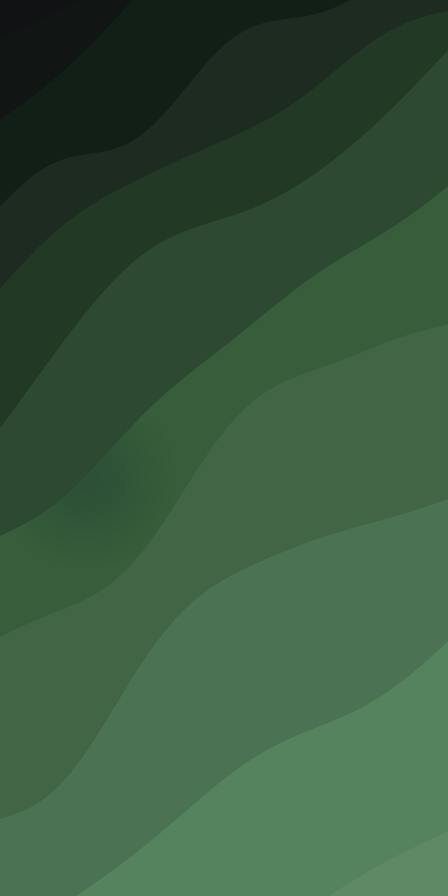
Reproduce this background procedurally as a WebGL 1 fragment shader.

```glsl
precision highp float;
// Layered wavy hills of green paper, rising to the right and darkening toward the top left.

uniform vec2 u_resolution;

#define PI 3.14159265
#define EDGE_SOFTNESS 0.75
#define SHADE_CENTER vec2(0.19, 0.466)
#define SHADE_RADIUS 0.115
#define SHADE_STRENGTH 0.9
#define SHADE_COLOR vec3(0.172, 0.308, 0.212)

// Ridge height in percent of the canvas: a tilted line plus five sine harmonics.
float ridge(float x, float left, float right, vec4 waves, float fifthWave) {
  vec4 harmonics = sin(PI * x * vec4(1.0, 2.0, 3.0, 4.0));
  return mix(left, right, x) + dot(waves, harmonics) + fifthWave * sin(5.0 * PI * x);
}

// Covers everything below the ridge with a flat colour.
vec3 layer(vec3 behind, vec3 color, float y, float height) {
  float soft = EDGE_SOFTNESS * 100.0 / u_resolution.y;
  return mix(behind, color, 1.0 - smoothstep(-soft, soft, y - height));
}

void main() {
  vec2 uv = gl_FragCoord.xy / u_resolution;
  float x = uv.x;
  float y = uv.y * 100.0;

  // Near-black corner
  vec3 color = vec3(0.067, 0.071, 0.075);
  color = layer(color, vec3(0.067, 0.082, 0.078), y,
    ridge(x, 95.7, 119.9, vec4(0.0), 0.0));

  // Dark upper hills
  color = layer(color, vec3(0.067, 0.122, 0.090), y,
    ridge(x, 86.6, 132.6, vec4(0.0, 0.3, -1.3, 0.0), 0.0));
  color = layer(color, vec3(0.112, 0.168, 0.124), y,
    ridge(x, 76.95, 105.9, vec4(1.65, -0.72, -0.74, 0.86), 1.13));
  color = layer(color, vec3(0.129, 0.224, 0.145), y,
    ridge(x, 67.8, 98.8, vec4(1.95, 0.9, 1.21, -0.26), 0.3));
  color = layer(color, vec3(0.176, 0.286, 0.196), y,
    ridge(x, 52.2, 94.4, vec4(2.68, 3.61, 0.17, -0.3), -0.17));

  // Middle hill with a soft round shade near its left side
  vec2 offset = (uv - SHADE_CENTER) * vec2(u_resolution.x / u_resolution.y, 1.0);
  float shade = SHADE_STRENGTH * (1.0 - smoothstep(0.0, SHADE_RADIUS, length(offset)));
  vec3 middle = mix(vec3(0.216, 0.365, 0.227), SHADE_COLOR, shade);
  color = layer(color, middle, y,
    ridge(x, 40.2, 79.2, vec4(1.34, -0.64, -0.68, -0.31), -0.39));

  // Light lower hills
  color = layer(color, vec3(0.257, 0.396, 0.275), y,
    ridge(x, 28.9, 63.8, vec4(3.39, -3.57, -1.47, 0.46), 0.61));
  color = layer(color, vec3(0.294, 0.447, 0.322), y,
    ridge(x, 8.6, 44.3, vec4(7.34, -1.02, -1.91, -1.04), -0.4));
  color = layer(color, vec3(0.329, 0.514, 0.367), y,
    ridge(x, -6.1, 28.4, vec4(1.02, 0.18, -0.85, 0.46), 0.03));
  color = layer(color, vec3(0.371, 0.537, 0.394), y,
    ridge(x, -25.0, 7.2, vec4(-0.65, -1.8, 0.0, 0.0), 0.0));

  gl_FragColor = vec4(color, 1.0);
}
```
